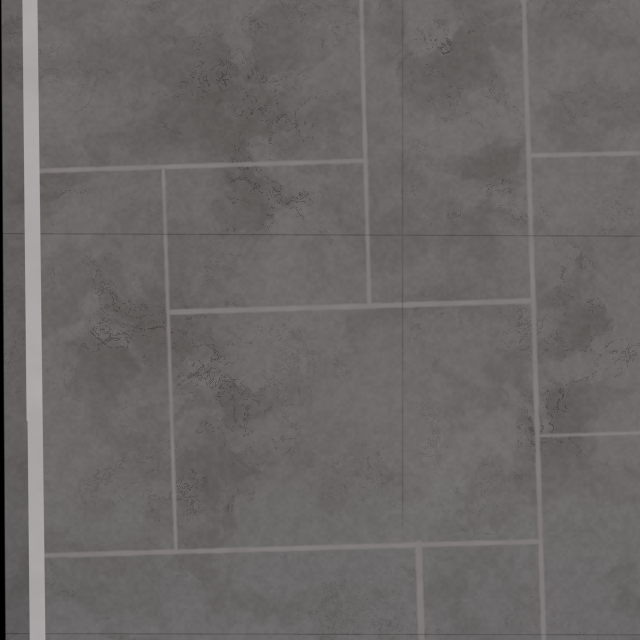
Give the GLSL for this texture, as a Shadertoy shader.

```glsl
#define TILE_COLOR vec3(0.428, 0.414, 0.410)
#define GROUT_COLOR vec3(0.510, 0.490, 0.488)
#define STRIP_COLOR vec3(0.665, 0.650, 0.652)
#define STAIN_COLOR vec3(0.345, 0.325, 0.315)
#define STAIN_AMOUNT 0.62
#define VEIN_AMOUNT 0.22
#define GRAIN_AMOUNT 0.022
#define SEAM_AMOUNT 0.20

float hash(vec2 p) {
    vec3 q = fract(vec3(p.xyx) * 0.1031);
    q += dot(q, q.yzx + 33.33);
    return fract((q.x + q.y) * q.z);
}

float noise(vec2 p) {
    vec2 i = floor(p), f = fract(p);
    f = f * f * (3.0 - 2.0 * f);
    return mix(mix(hash(i), hash(i + vec2(1, 0)), f.x),
               mix(hash(i + vec2(0, 1)), hash(i + vec2(1, 1)), f.x), f.y);
}

float fbm(vec2 p) {
    float sum = 0.0, amp = 0.5;
    for (int i = 0; i < 6; i++) {
        sum += amp * noise(p);
        p = mat2(0.8, 0.6, -0.6, 0.8) * p * 2.03 + 17.3;
        amp *= 0.55;
    }
    return sum;
}

float segmentDistance(vec2 p, vec2 a, vec2 b) {
    vec2 pa = p - a, ba = b - a;
    return length(pa - ba * clamp(dot(pa, ba) / dot(ba, ba), 0.0, 1.0));
}

// Coverage of a band of the given half width
float band(float d, float halfWidth, float aa) {
    return 1.0 - smoothstep(halfWidth - aa, halfWidth + aa, abs(d));
}

// Joints between tiles: start and end of each, y pointing down
const vec4 JOINTS[9] = vec4[9](
    vec4(0.564, -0.01, 0.577, 0.475), vec4(0.818, -0.01, 0.850, 1.01),
    vec4(0.255, 0.263, 0.275, 0.859), vec4(0.654, 0.850, 0.659, 1.01),
    vec4(0.062, 0.267, 0.570, 0.251), vec4(0.831, 0.243, 1.01, 0.239),
    vec4(0.264, 0.488, 0.831, 0.470), vec4(0.844, 0.681, 1.01, 0.676),
    vec4(0.070, 0.868, 0.844, 0.846));
const float JOINT_WIDTHS[9] = float[9](
    0.0064, 0.0074, 0.0056, 0.0100, 0.0070, 0.0066, 0.0080, 0.0050, 0.0076);

// Worn areas: centre and radius
const vec3 STAINS[10] = vec3[10](
    vec3(0.36, 0.17, 0.13), vec3(0.19, 0.52, 0.09), vec3(0.44, 0.31, 0.07),
    vec3(0.77, 0.28, 0.08), vec3(0.92, 0.51, 0.09), vec3(0.36, 0.78, 0.09),
    vec3(0.31, 0.60, 0.10), vec3(0.71, 0.08, 0.07), vec3(0.08, 0.30, 0.06),
    vec3(0.86, 0.66, 0.07));

float stainDensity(vec2 p) {
    float density = 0.0;
    for (int i = 0; i < 10; i++) {
        vec2 d = (p - STAINS[i].xy) / STAINS[i].z;
        density += exp(-dot(d, d));
    }
    return min(density, 1.0);
}

vec3 stone(vec2 p) {
    float wear = stainDensity(p);
    vec2 warp = vec2(fbm(p * 9.0), fbm(p * 9.0 + 41.0)) - 0.5;
    float mottle = fbm(p * vec2(13.0, 16.0) + warp * 2.0);
    float stain = smoothstep(0.48, 0.78, mottle + 0.12 * wear);
    float ridge = abs(fbm(p * 17.0 + warp * 5.0 + 8.0) - 0.5);
    float vein = (1.0 - smoothstep(0.0, 0.022, ridge))
               * smoothstep(0.42, 0.66, fbm(p * 12.0 + 70.0) + 0.10 * wear);
    vec3 color = TILE_COLOR + 0.045 * (fbm(p * 4.0 + 5.0) - 0.5);
    color = mix(color, STAIN_COLOR, stain * STAIN_AMOUNT * (0.45 + 0.55 * wear));
    color *= 1.0 - VEIN_AMOUNT * vein * (0.4 + 0.6 * wear);
    color += GRAIN_AMOUNT * (noise(p * 210.0) + noise(p * 95.0) - 1.0);
    return mix(color, color * vec3(0.985, 1.0, 1.01), smoothstep(0.5, 1.0, p.y));
}

void mainImage(out vec4 fragColor, in vec2 fragCoord) {
    vec2 p = fragCoord / iResolution.xy;
    p.y = 1.0 - p.y;
    float aa = 0.75 / iResolution.y;
    vec3 color = stone(p);

    // Pale joints with soft, slightly uneven edges
    float grout = 0.0;
    float wobble = 0.0012 * (noise(p * 70.0) - 0.5);
    for (int i = 0; i < 9; i++) {
        float d = segmentDistance(p, JOINTS[i].xy, JOINTS[i].zw) + wobble;
        grout = max(grout, band(d, 0.5 * JOINT_WIDTHS[i], aa + 0.0012));
    }
    color = mix(color, GROUT_COLOR + 0.05 * (fbm(p * 30.0) - 0.5), 0.9 * grout);

    // Thin dark seams across the slab
    float seams = band(p.y - 0.365 - 0.004 * p.x, 0.0008, aa);
    seams = max(seams, band(p.y - 0.990 - 0.002 * p.x, 0.0008, aa));
    seams = max(seams, 0.6 * band(p.x - 0.629, 0.0012, aa) * (1.0 - smoothstep(0.78, 0.86, p.y)));
    color *= 1.0 - SEAM_AMOUNT * seams * (0.7 + 0.6 * noise(p * 40.0));

    // Shaded margin and bright strip, stepped where two pieces meet
    float stepped = smoothstep(0.658 - aa, 0.658 + aa, p.y);
    float stripLeft = 0.035 + 0.0100 * p.y + 0.0015 * stepped;
    float stripRight = 0.0585 + 0.0125 * p.y;
    color *= 1.0 - 0.10 * (1.0 - smoothstep(stripLeft - aa, stripLeft + aa, p.x));
    float strip = smoothstep(stripLeft - aa, stripLeft + aa, p.x)
                * (1.0 - smoothstep(stripRight - aa, stripRight + aa, p.x));
    vec3 stripColor = STRIP_COLOR + 0.05 * (fbm(p * 18.0 + 3.0) - 0.5);
    color = mix(color, stripColor, strip);

    // Dark gap along the left border, widening downward
    float gap = 0.0015 + 0.0065 * p.y;
    color *= smoothstep(gap - aa, gap + aa + 0.001, p.x);

    fragColor = vec4(color, 1.0);
}
```
